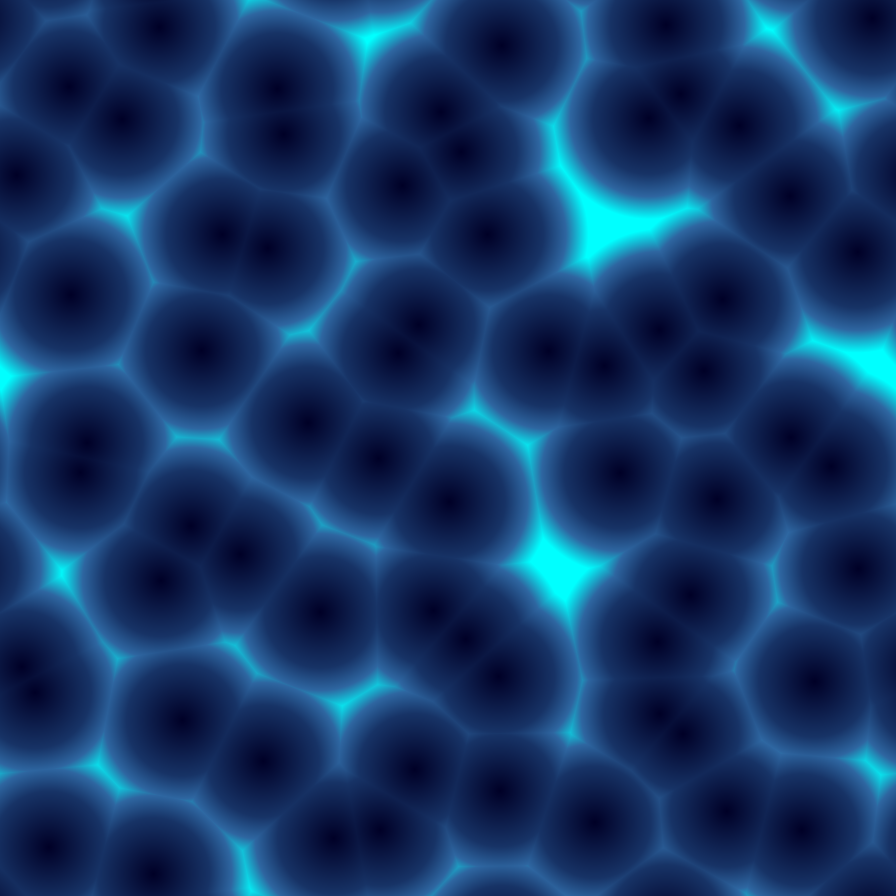
Write a WebGL 1 fragment shader that draws this texture.

```glsl
precision highp float;

uniform vec2 u_resolution;

// Layout
const float CELLS = 8.0;    // grid cells across the canvas, also the tiling period
const float JITTER = 1.0;   // 0 = regular grid, 1 = anywhere in the cell
const float SEED = 3.0;

// Colours from the core of a cell to the open gaps
const vec3 CORE_COLOR = vec3(0.00, 0.00, 0.15);
const vec3 BODY_COLOR = vec3(0.09, 0.20, 0.40);
const vec3 RIM_COLOR  = vec3(0.18, 0.40, 0.63);
const vec3 GLOW_COLOR = vec3(0.00, 1.00, 1.00);

// Distances from the core, in grid cells, where each colour is reached
const float BODY_RADIUS = 0.50;
const float RIM_RADIUS  = 0.70;
const float GLOW_RADIUS = 0.90;

vec2 hash2(vec2 p) {
    vec2 q = vec2(dot(p, vec2(127.1, 311.7)), dot(p, vec2(269.5, 183.3)));
    return fract(sin(q + SEED) * 43758.5453);
}

// Distance to the nearest scattered core, tiling every CELLS units
float nearestCore(vec2 p) {
    vec2 cell = floor(p);
    vec2 local = fract(p);
    float nearestSquared = 4.0;
    for (int y = -1; y <= 1; y++) {
        for (int x = -1; x <= 1; x++) {
            vec2 neighbor = vec2(float(x), float(y));
            vec2 random = hash2(mod(cell + neighbor, CELLS));
            vec2 toCore = neighbor + 0.5 + JITTER * (random - 0.5) - local;
            nearestSquared = min(nearestSquared, dot(toCore, toCore));
        }
    }
    return sqrt(nearestSquared);
}

float ramp(float start, float end, float value) {
    return clamp((value - start) / (end - start), 0.0, 1.0);
}

vec3 cellColor(float dist) {
    vec3 color = mix(CORE_COLOR, BODY_COLOR, ramp(0.0, BODY_RADIUS, dist));
    color = mix(color, RIM_COLOR, ramp(BODY_RADIUS, RIM_RADIUS, dist));
    return mix(color, GLOW_COLOR, ramp(RIM_RADIUS, GLOW_RADIUS, dist));
}

void main() {
    vec2 uv = gl_FragCoord.xy / min(u_resolution.x, u_resolution.y);
    gl_FragColor = vec4(cellColor(nearestCore(uv * CELLS)), 1.0);
}
```
